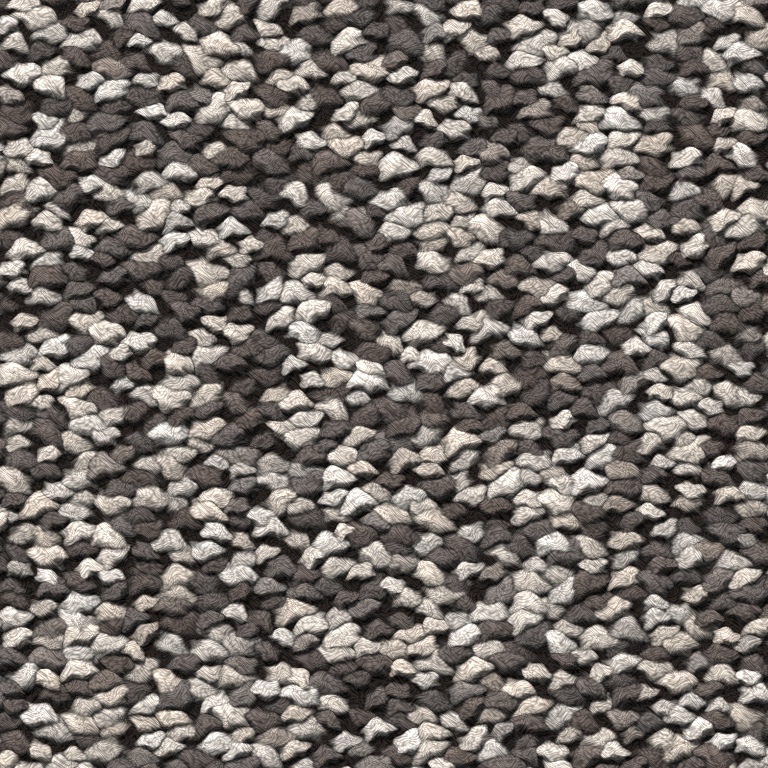
Write a WebGL 1 fragment shader that draws this texture.

```glsl
precision highp float;
uniform vec2 u_resolution;

const vec2 GRID = vec2(24.0, 44.0);          // tuft columns and rows
const vec2 RADIUS = vec2(0.0275, 0.0170);    // half size of one tuft
const vec2 JITTER = vec2(0.45, 0.45);
const vec2 SHADOW_SHIFT = vec2(-0.003, 0.007);
const vec2 GRAIN_SCALE = vec2(190.0, 300.0);
const float ZIGZAG = 0.3;
const float TILT = 1.1;
const float BEND = 0.45;
const float RAGGED = 0.15;
const float EDGE_SHARPNESS = 13.0;
const float GROUND_HEIGHT = 0.07;
const float LIGHT_SHARE = 0.57;
const float ALTERNATION = 0.19;
const float STRAND_CONTRAST = 0.08;
const float GRAIN_CONTRAST = 0.40;
const float CREASE_DEPTH = 0.24;
const float SHADOW_DEPTH = 0.62;
const float TOP_LIGHT = 0.25;
const vec3 GROUND = vec3(0.15, 0.125, 0.11);
const vec3 CREAM = vec3(0.79, 0.765, 0.74);
const vec3 BEIGE = vec3(0.765, 0.715, 0.665);
const vec3 CHARCOAL = vec3(0.36, 0.335, 0.325);
const vec3 BROWN = vec3(0.345, 0.305, 0.285);

vec2 hash2(vec2 p) {
  vec2 k = vec2(dot(p, vec2(127.1, 311.7)), dot(p, vec2(269.5, 183.3)));
  return fract(sin(k) * 43758.5453);
}

// Distance to the nearest scattered point
float cellular(vec2 p) {
  vec2 base = floor(p);
  float nearest = 2.0;
  for (int j = -1; j <= 1; j++) {
    for (int i = -1; i <= 1; i++) {
      vec2 cell = base + vec2(float(i), float(j));
      nearest = min(nearest, length(cell + hash2(cell) - p));
    }
  }
  return nearest;
}

vec2 tuftCentre(vec2 cell) {
  vec2 centre = cell + 0.5 + JITTER * (hash2(cell) - 0.5);
  centre.x += ZIGZAG * (mod(cell.y, 2.0) - 0.5);
  centre.y += 0.5 * mod(cell.x, 2.0);
  return centre / GRID;
}

// Offset turned, bent and roughened into the frame of one tuft
vec2 tuftFrame(vec2 offset, float angle, float size, float bend) {
  float c = cos(angle), s = sin(angle);
  vec2 q = vec2(c * offset.x + s * offset.y, c * offset.y - s * offset.x);
  q /= RADIUS * size;
  q.y += bend * (q.x * q.x - 0.4);
  return q + RAGGED * sin(q.yx * vec2(4.7, 5.3) + 50.0 * size);
}

float dome(vec2 q) {
  return max(1.0 - dot(q, q), 0.0);
}

// Twisted yarn from layered sines
float strands(vec2 q, float seed) {
  float wave = 2.0 * sin(2.3 * q.x + seed) + 1.2 * sin(5.1 * q.x - 2.0 * seed);
  float coarse = sin(6.0 * q.y + 3.0 * q.x + wave + seed);
  float fine = sin(14.0 * q.y - 6.0 * q.x + 1.9 * wave + 3.0 * seed);
  return coarse + 0.6 * fine;
}

vec3 yarnColour(vec2 cell, vec2 pick) {
  float checker = ALTERNATION * (2.0 * mod(cell.x + cell.y, 2.0) - 1.0);
  float isLight = smoothstep(-0.08, 0.08, LIGHT_SHARE + checker - pick.x);
  vec3 dark = mix(CHARCOAL, BROWN, pick.y);
  vec3 light = mix(CREAM, BEIGE, pick.y);
  return mix(dark, light, isLight);
}

void main() {
  vec2 p = gl_FragCoord.xy / u_resolution.y;
  vec2 base = floor(p * GRID);
  vec2 tangle = 2.0 * sin(p.yx * 97.0) + 1.2 * sin(p.yx * 230.0 + p * 60.0);
  float grain = 0.48 - cellular(p * GRAIN_SCALE + tangle);
  float weightSum = exp(EDGE_SHARPNESS * GROUND_HEIGHT);
  vec3 colour = GROUND * weightSum;
  float top = GROUND_HEIGHT;
  float second = 0.0;
  float blocker = 0.0;

  // Overlapping tufts, blended by height for smooth edges
  for (int j = -2; j <= 2; j++) {
    for (int i = -1; i <= 1; i++) {
      vec2 cell = base + vec2(float(i), float(j));
      vec2 shape = hash2(cell + 37.0);
      vec2 pick = hash2(cell + 91.0);
      vec2 build = hash2(cell + 153.0);
      float angle = TILT * (shape.x - 0.5) + 0.3 * (mod(cell.y, 2.0) - 0.5);
      float size = mix(0.72, 1.18, shape.y);
      float bend = BEND * (2.0 * build.x - 0.6);
      float lift = mix(0.5, 1.4, build.y);
      vec2 offset = p - tuftCentre(cell);

      vec2 q = tuftFrame(offset, angle, size, bend);
      float twist = strands(q, 40.0 * pick.y);
      float bulge = dome(q);
      float height = bulge * lift * (1.0 + 0.06 * twist);
      vec2 shifted = tuftFrame(offset + SHADOW_SHIFT, angle, size, bend);
      blocker = max(blocker, dome(shifted) * lift);
      second = max(second, min(top, height));
      top = max(top, height);

      vec2 slope = offset / RADIUS;
      float shade = mix(0.6, 1.0, smoothstep(0.0, 0.75, bulge));
      shade *= 1.0 + TOP_LIGHT * slope.y - 0.08 * slope.x;
      shade *= mix(0.86, 1.08, build.y);
      shade *= 1.0 + STRAND_CONTRAST * twist;
      float weight = step(0.0001, bulge) * (exp(EDGE_SHARPNESS * height) - 1.0);
      colour += yarnColour(cell, pick) * shade * weight;
      weightSum += weight;
    }
  }
  colour /= weightSum;

  // Soft creases between tufts, cast shadows, then fibre grain
  colour *= 1.0 - CREASE_DEPTH * (1.0 - smoothstep(0.0, 0.35, top - second));
  colour *= 1.0 - SHADOW_DEPTH * smoothstep(0.0, 0.6, blocker - top);
  colour *= 1.0 + GRAIN_CONTRAST * grain;
  colour += 0.11 * grain + 0.02;
  gl_FragColor = vec4(clamp(colour, 0.0, 1.0), 1.0);
}
```
